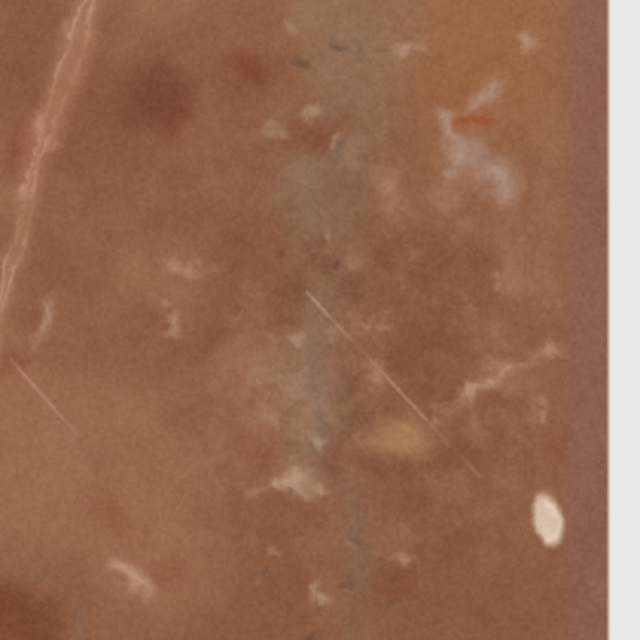
This texture is drawn by a three.js fragment shader. Its source:

```glsl
varying vec2 vUv;
vec3 stone;

vec2 hash2(vec2 cell) {
  vec3 q = fract(vec3(cell.xyx) * vec3(0.1031, 0.103, 0.0973));
  q += dot(q, q.yzx + 33.33);
  return fract((q.xx + q.yz) * q.zy);
}

mat2 turn(float a) {
  return mat2(cos(a), sin(a), -sin(a), cos(a));
}

// Soft cellular noise: jittered points blended by distance, -1 to 1
float cells(vec2 p) {
  float total = 0.0, weight = 0.0;
  for (int j = -1; j <= 1; j++)
    for (int i = -1; i <= 1; i++) {
      vec2 cell = floor(p) + vec2(i, j);
      vec2 d = p - cell - 0.2 - 0.6 * hash2(cell);
      float w = exp(-5.0 * dot(d, d));
      total += w * (2.0 * hash2(cell + 57.0).x - 1.0);
      weight += w;
    }
  return total / weight;
}

float clouds(vec2 p) {
  float sum = 0.0, amp = 0.6;
  for (int i = 0; i < 4; i++) {
    sum += amp * cells(p);
    p = turn(0.9) * p * 2.0 + 23.0;
    amp *= 0.62;
  }
  return sum;
}

// Scattered soft ellipses; share is the part of cells that holds one
float blotches(vec2 p, float share, float seed) {
  float cover = 0.0;
  for (int j = -1; j <= 1; j++)
    for (int i = -1; i <= 1; i++) {
      vec2 cell = floor(p) + vec2(i, j);
      vec2 shape = hash2(cell + seed + 7.0);
      vec2 d = turn(shape.x * 3.14) * (p - cell - hash2(cell + seed));
      d.y *= 1.2 + shape.y;
      float size = mix(0.25, 0.55, shape.y);
      float kept = step(hash2(cell + seed + 19.0).x, share);
      cover = max(cover, kept * (1.0 - smoothstep(0.1 * size, size, length(d))));
    }
  return cover;
}

float inside(float d, float edge, float blur) {
  return 1.0 - smoothstep(edge - blur, edge + blur, d);
}

float segment(vec2 p, vec2 a, vec2 b) {
  vec2 ab = b - a;
  return length(p - a - ab * clamp(dot(p - a, ab) / dot(ab, ab), 0.0, 1.0));
}

void tint(vec3 color, float amount) {
  stone = mix(stone, color, clamp(amount, 0.0, 1.0));
}

void main() {
  vec2 uv = vUv;
  float broad = clouds(uv * 2.5 + 5.0);
  float fine = clouds(uv * 6.0 + 40.0);
  float mottle = clouds(uv * 19.0 + 70.0);
  vec2 ragged = uv + 0.022 * vec2(fine, clouds(uv * 7.0 + 90.0)) + 0.013 * vec2(mottle, clouds(uv * 20.0 + 130.0));
  float broken = smoothstep(-0.45, 0.45, mottle);

  // Brown ground, warmer at the upper right
  stone = mix(vec3(0.54, 0.35, 0.25), vec3(0.6, 0.415, 0.305), smoothstep(-0.5, 0.7, broad + 0.4 * fine));
  tint(vec3(0.6, 0.39, 0.25), 0.6 * inside(length(uv - vec2(0.72, 0.93)), 0.15, 0.15));

  // Greyish seam, wide at the top, with a broken dark core
  float seamX = ragged.x - 0.525 - 0.03 * cos((uv.y - 1.0) * 7.0) + 0.03 * fine;
  float seam = inside(abs(seamX), mix(0.02, 0.085, smoothstep(0.2, 0.95, uv.y)), 0.065);
  tint(vec3(0.55, 0.45, 0.36), seam * (0.6 + 0.4 * fine));
  tint(vec3(0.4, 0.33, 0.29), 0.6 * inside(abs(seamX - 0.01), 0.008, 0.02) * smoothstep(-0.1, 0.5, mottle + 0.5 * fine));

  // Mottled belt around the middle
  float belt = inside(length((uv - vec2(0.58, 0.47)) * vec2(0.9, 0.7)), 0.16, 0.18);
  tint(vec3(0.68, 0.53, 0.44), 0.55 * belt * smoothstep(0.0, 0.8, mottle + 0.5 * fine));
  tint(vec3(0.46, 0.3, 0.23), 0.5 * belt * smoothstep(0.1, 0.8, -mottle - 0.3 * fine));

  // Rusty stains, small pale and dark flecks
  tint(vec3(0.5, 0.25, 0.17), blotches(ragged * 6.0, 0.24, 3.0) * mix(0.25, 0.5, smoothstep(0.2, 0.65, uv.y)));
  tint(vec3(0.71, 0.56, 0.47), 0.75 * broken * blotches(ragged * 10.0, 0.16, 31.0));
  float nearSeam = inside(abs(uv.x - 0.5), 0.08, 0.12);
  tint(vec3(0.7, 0.59, 0.48), 0.7 * nearSeam * broken * blotches(ragged * 16.0, 0.35, 53.0));
  tint(vec3(0.36, 0.27, 0.23), 0.6 * nearSeam * blotches(ragged * 20.0, 0.16, 71.0));

  // Dark red nodules, one cut by the lower left corner
  tint(vec3(0.44, 0.25, 0.2), 0.65 * inside(length((ragged - vec2(0.24, 0.84)) * vec2(0.8, 1.1)), 0.045, 0.04));
  float corner = length(ragged - vec2(0.02, 0.0));
  tint(vec3(0.44, 0.24, 0.17), 0.65 * inside(corner, 0.08, 0.03));
  tint(vec3(0.52, 0.38, 0.33), 0.5 * inside(abs(corner - 0.108), 0.006, 0.012));

  // Curved grey cloud around an orange spot
  float hook = min(segment(ragged, vec2(0.7, 0.82), vec2(0.72, 0.74)),
                   segment(ragged, vec2(0.75, 0.84), vec2(0.78, 0.88)));
  tint(vec3(0.71, 0.61, 0.56), 0.75 * inside(hook, 0.009, 0.018));
  float haze = segment(ragged, vec2(0.74, 0.75), vec2(0.785, 0.725));
  tint(vec3(0.69, 0.59, 0.54), (0.75 + 0.3 * mottle) * inside(haze, 0.02, 0.028));
  tint(vec3(0.62, 0.29, 0.16), 0.75 * inside(segment(ragged, vec2(0.72, 0.805), vec2(0.765, 0.82)), 0.006, 0.014));

  // Tan lump and broken pale streaks
  tint(vec3(0.7, 0.54, 0.38), 0.75 * inside(length((ragged - vec2(0.62, 0.32)) * vec2(0.7, 1.1)), 0.035, 0.028));
  float streak = min(segment(ragged, vec2(0.7, 0.36), vec2(0.86, 0.45)),
                     segment(ragged, vec2(0.39, 0.235), vec2(0.49, 0.265)));
  streak = min(streak, segment(ragged, vec2(0.195, 0.11), vec2(0.24, 0.075)));
  tint(vec3(0.76, 0.61, 0.52), (0.3 + 0.55 * broken) * inside(streak, 0.01, 0.016));

  // Slanting vein of ragged, uneven strands
  float drop = 1.0 - uv.y;
  float veinX = uv.x - 0.14 + 0.36 * drop - 0.12 * drop * drop + 0.012 * fine + 0.008 * mottle;
  float width = 0.012 + 0.012 * smoothstep(0.65, 0.8, uv.y);
  tint(vec3(0.67, 0.47, 0.36), 0.7 * inside(abs(veinX), width, 0.016));
  float strand = abs(abs(veinX) - 0.4 * width - 0.004 * sin(uv.y * 23.0));
  tint(vec3(0.78, 0.61, 0.51), (0.2 + 0.5 * broken) * inside(strand, 0.002, 0.006));

  // Faint, interrupted thin scratches
  float scratch = min(segment(uv, vec2(0.48, 0.543), vec2(0.748, 0.257)),
                      segment(uv, vec2(0.018, 0.437), vec2(0.122, 0.32)));
  float worn = 0.45 + 0.25 * sin(uv.x * 44.0 - 1.0) + 0.25 * mottle;
  tint(vec3(0.75, 0.6, 0.51), worn * inside(scratch + 0.001 * mottle, 0.002, 0.004));

  // Dull bevel, cream inclusion and grain
  tint(vec3(0.54, 0.375, 0.325), 0.75 * smoothstep(0.865, 0.91, uv.x));
  vec2 pebble = turn(-0.15) * (uv + 0.01 * fine + 0.006 * mottle - vec2(0.86, 0.193));
  tint(vec3(0.82, 0.72, 0.63) + 0.08 * mottle, inside(length(pebble * vec2(1.65, 1.0)), 0.042, 0.011));
  stone += 0.014 * cells(uv * 210.0) + 0.01 * cells(turn(0.6) * uv * 120.0 + 40.0) + 0.012 * mottle;

  // Pale backdrop beyond the slab edge
  gl_FragColor = vec4(mix(stone, vec3(0.91), smoothstep(0.946, 0.955, uv.x)), 1.0);
}
```
